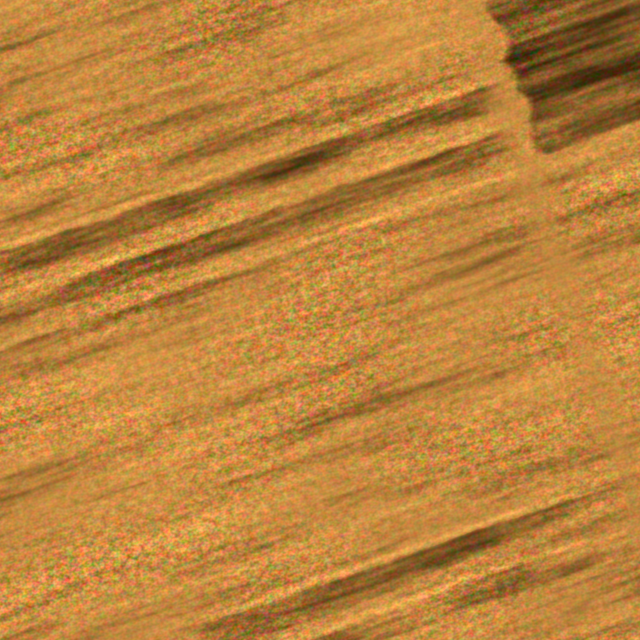
This texture is drawn by a WebGL 1 fragment shader. Its source:

```glsl
precision highp float;

uniform vec2 u_resolution;

const vec3 SHADOW = vec3(0.25, 0.165, 0.05);
const vec3 OCHRE = vec3(0.752, 0.522, 0.245);
const vec3 GOLD = vec3(0.95, 0.685, 0.335);
const vec3 RED_GREEN = vec3(0.185, -0.11, 0.03);
const vec3 BLUE_YELLOW = vec3(0.0, 0.01, 0.13);

const float TILT = 0.328;          // streak angle in radians
const float BAND_PERIOD = 0.0725;  // spacing of the ridges
const float BAND_ORIGIN = 0.587;
const float FAULT = 1.045;         // where the bands break, along the streaks
const float FAULT_SHIFT = 0.024;
const float STREAK_CONTRAST = 0.72;
const float BAND_DEPTH = 0.52;
const float CORNER_DEPTH = 0.82;
const float RIDGE_LIGHT = 0.5;
const float GRAIN_CONTRAST = 0.21;
const vec2 GRAIN_SCALE = vec2(58.0, 84.0);

vec2 randomGradient(vec2 cell) {
  vec3 h = fract(cell.xyx * vec3(0.1031, 0.1030, 0.0973));
  h += dot(h, h.yzx + 33.33);
  float angle = 6.28318 * fract((h.x + h.y) * h.z);
  return vec2(cos(angle), sin(angle));
}

float gradientNoise(vec2 p) {
  vec2 i = floor(p);
  vec2 f = p - i;
  vec2 w = f * f * f * (f * (f * 6.0 - 15.0) + 10.0);
  vec2 e = vec2(1.0, 0.0);
  float a = dot(randomGradient(i), f);
  float b = dot(randomGradient(i + e.xy), f - e.xy);
  float c = dot(randomGradient(i + e.yx), f - e.yx);
  float d = dot(randomGradient(i + e.xx), f - e.xx);
  return mix(mix(a, b, w.x), mix(c, d, w.x), w.y);
}

// Soft-edged interval
float zone(float x, float low, float high, float soft) {
  return smoothstep(low - soft, low + soft, x)
       * (1.0 - smoothstep(high - soft, high + soft, x));
}

// Long streaks, finer and shorter with each octave
float streaks(vec2 q) {
  float sum = 0.0;
  float weight = 0.55;
  vec2 scale = vec2(1.0, 20.0);
  for (int i = 0; i < 5; i++) {
    sum += weight * gradientNoise(q * scale + 17.3 * float(i + 1));
    weight *= 0.93;
    scale *= vec2(2.0, 1.6);
  }
  return sum;
}

// Clumped grain, drawn out a little along the streaks
float grain(vec2 q, float seed) {
  float sum = 0.0;
  float weight = 0.8;
  vec2 g = q * GRAIN_SCALE + seed;
  for (int i = 0; i < 3; i++) {
    sum += weight * gradientNoise(g);
    g = g * vec2(1.9, 1.7) + 300.0;
  }
  return sum;
}

void main() {
  vec2 p = gl_FragCoord.xy / u_resolution.y;
  float c = cos(TILT);
  float s = sin(TILT);
  vec2 q = vec2(c * p.x + s * p.y, c * p.y - s * p.x);
  float along = q.x + 0.022 * gradientNoise(q * vec2(9.0, 34.0));
  float across = q.y + 0.008 * gradientNoise(q * vec2(2.5, 5.0) + 5.0);
  across += 0.004 * gradientNoise(q * vec2(28.0, 40.0) + 61.0);

  // Shaded regions, cut off at the fault
  float beyond = smoothstep(FAULT - 0.01, FAULT + 0.01, along);
  float upper = zone(across, 0.42, 0.62, 0.03) * (1.0 - smoothstep(0.97, 1.04, along));
  float lower = zone(across, -0.19, -0.06, 0.015) * zone(along, 0.3, 0.92, 0.025);
  float corner = zone(across, 0.445, 0.70, 0.015) * beyond;

  // Bands darken towards a sharp bright ridge
  float band = (across + FAULT_SHIFT * beyond - BAND_ORIGIN) / BAND_PERIOD;
  float f = fract(band);
  float dark = smoothstep(0.05, 0.45, f) * (1.0 - smoothstep(0.72, 0.86, f));
  float ridge = smoothstep(0.77, 0.88, f) * (1.0 - smoothstep(0.9, 1.0, f));
  float patches = smoothstep(-0.2, 0.0, gradientNoise(vec2(along * 4.0, floor(band) * 7.31 + 0.4)));
  float bandShade = BAND_DEPTH * (upper + lower) * dark * mix(0.5, 1.0, patches);
  float cornerShade = CORNER_DEPTH * corner * mix(0.6, 1.0, dark);

  // Streaks fade in a smooth seam beside the fault
  float seam = zone(along, 0.99, 1.04, 0.025);
  float tone = 0.09 + STREAK_CONTRAST * streaks(q) * (1.0 - 0.65 * seam);
  tone += 0.25 * gradientNoise(p * vec2(2.2, 3.1) + 8.0) * (1.0 - corner);
  tone += RIDGE_LIGHT * ridge * (upper + lower) - bandShade - cornerShade;
  vec3 color = mix(OCHRE, SHADOW, clamp(-tone, 0.0, 1.0));
  color = mix(color, GOLD, clamp(tone, 0.0, 1.0));

  // Brightness and colour grain, calmer in places
  float strength = 0.9 + 0.9 * gradientNoise(q * vec2(4.0, 9.0) + 31.0);
  strength *= 1.0 - 0.4 * seam;
  color *= 1.0 + GRAIN_CONTRAST * strength * grain(q, 111.0);
  color += strength * (RED_GREEN * grain(q, 247.0) + BLUE_YELLOW * grain(q, 383.0));

  gl_FragColor = vec4(clamp(color, 0.0, 1.0), 1.0);
}
```
